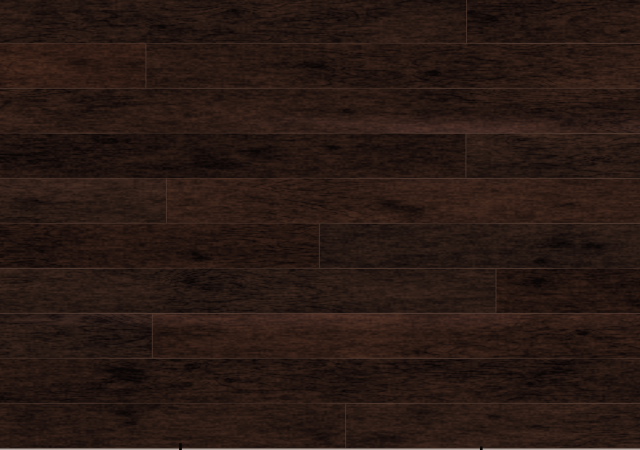
This texture is drawn by a Shadertoy shader. Its source:

```glsl
// Dark stained oak floor: ten rows of long planks with staggered butt joints.
// Each plank mixes stretched noise for stain, pores and flowing grain contours,
// plus scattered knots that bend the grain; thin pale bevels mark the seams.

const float ROWS = 10.0;
const float SEAM_OFFSET = 0.0037;
const float SEAM_HALF_WIDTH = 0.0011;
const int KNOTS = 4;

const vec3 WOOD_DARK  = vec3(0.084, 0.049, 0.041);
const vec3 WOOD_LIGHT = vec3(0.200, 0.122, 0.092);
const vec3 SHEEN      = vec3(0.115, 0.078, 0.073);
const vec3 BEVEL      = vec3(0.330, 0.240, 0.200);
const vec3 RIM        = vec3(0.700, 0.660, 0.640);
const vec3 NOTCH      = vec3(0.020, 0.014, 0.012);

// Rows from the top: joint as a share of the width (negative for none),
// left tone, right tone, sheen (+ along upper edge, - along lower edge).
const vec4 PLANK_ROWS[10] = vec4[10](
    vec4( 0.729, 0.46, 0.36,  0.0),
    vec4( 0.228, 0.66, 0.56,  0.0),
    vec4(-1.0,   0.48, 0.48, -1.0),
    vec4( 0.728, 0.24, 0.62,  0.0),
    vec4( 0.260, 0.58, 0.64,  0.3),
    vec4( 0.499, 0.42, 0.42,  0.0),
    vec4( 0.775, 0.54, 0.34,  0.0),
    vec4( 0.238, 0.62, 0.62,  0.7),
    vec4(-1.0,   0.36, 0.36,  0.0),
    vec4( 0.540, 0.46, 0.64,  0.0));

float hash(vec2 p) {
    vec3 q = fract(p.xyx * 0.1031);
    q += dot(q, q.yzx + 33.33);
    return fract((q.x + q.y) * q.z);
}

float noise(vec2 p) {
    vec2 cell = floor(p);
    vec2 f = fract(p);
    f = f * f * (3.0 - 2.0 * f);
    float low = mix(hash(cell), hash(cell + vec2(1, 0)), f.x);
    float high = mix(hash(cell + vec2(0, 1)), hash(cell + vec2(1, 1)), f.x);
    return mix(low, high, f.y);
}

float fbm(vec2 p) {
    float sum = 0.0;
    float weight = 0.533;
    for (int i = 0; i < 4; i++) {
        sum += weight * noise(p);
        p = p * 2.03 + 17.3;
        weight *= 0.5;
    }
    return sum;
}

// Antialiased line from a distance, half width and pixel size
float line(float dist, float halfWidth, float pixel) {
    return clamp((halfWidth - dist) / pixel + 0.5, 0.0, 1.0);
}

// x: dark knot cores, y: wide halo that bends the grain
vec2 knots(vec2 p, float seed, float span) {
    vec2 sum = vec2(0.0);
    float ragged = fbm(p * vec2(28.0, 90.0) + seed * 5.0) - 0.5;
    for (int i = 0; i < KNOTS; i++) {
        vec2 id = vec2(seed, float(i) * 7.0 + 3.0);
        vec2 center = vec2(hash(id) * span, (hash(id + 31.0) - 0.5) * 0.07);
        float size = mix(0.012, 0.045, pow(hash(id + 57.0), 2.0));
        float d = length((p - center) * vec2(1.0, 3.2)) / size + ragged * 1.8;
        d = max(d, 0.0);
        sum += vec2(exp(-d * d), exp(-0.16 * d * d));
    }
    return min(sum, vec2(1.0));
}

// Brightness of the wood; p.y is measured from the plank's centre line
float woodValue(vec2 p, float tone, float seed, float span) {
    vec2 s = p + vec2(seed * 3.7, seed * 1.9);
    vec2 knot = knots(p, seed, span);
    float cloud = noise(s * vec2(2.6, 13.0) + 5.0) - 0.5;
    float stain = fbm(s * vec2(5.0, 20.0)) - 0.5;
    float streak = fbm(s * vec2(14.0, 125.0)) - 0.5;
    float pores = noise(s * vec2(60.0, 290.0)) - 0.5;
    float speck = noise(s * vec2(170.0, 270.0)) - 0.5;

    // Contours of a slow field make the arched grain
    float field = fbm(s * vec2(3.2, 20.0)) + 0.16 * knot.y;
    float wave = abs(fract(field * 11.0 + streak * 0.5) - 0.5) * 2.0;
    float figure = smoothstep(0.4, 0.65, noise(s * vec2(3.0, 9.0) + 41.0));
    float grain = smoothstep(0.5, 1.0, wave) * (0.15 + 0.85 * figure);

    float broad = 0.40 * cloud + 0.75 * stain - 0.18 * knot.y;
    float fine = 0.75 * streak + 0.58 * pores + 0.55 * speck - 0.40 * grain;
    return tone + 0.17 + broad + fine - 0.60 * knot.x;
}

void mainImage(out vec4 fragColor, in vec2 fragCoord) {
    float pixel = 1.0 / iResolution.y;
    float span = iResolution.x * pixel;
    vec2 p = fragCoord * pixel;

    // Find the row and plank
    float across = (p.y - SEAM_OFFSET) * ROWS;
    float row = clamp(ROWS - 1.0 - floor(across), 0.0, ROWS - 1.0);
    vec4 plank = PLANK_ROWS[int(row)];
    float jointX = plank.x * span;
    float side = step(jointX, p.x);
    float seed = row * 2.0 + side + 1.0;
    float v = fract(across);
    vec2 local = vec2(p.x, (v - 0.5) / ROWS);

    // Stain the wood, each plank slightly cooler or warmer
    float value = woodValue(local, mix(plank.y, plank.z, side), seed, span);
    vec3 color = mix(WOOD_DARK, WOOD_LIGHT, clamp(value, -0.35, 1.7));
    color *= mix(vec3(0.96, 1.02, 1.05), vec3(1.03, 0.98, 0.94), hash(vec2(seed, 9.0)));

    // Worn sheen fading in from one long edge
    float edge = plank.w > 0.0 ? v : 1.0 - v;
    float patchy = smoothstep(0.3, 0.65, fbm(p * vec2(3.0, 25.0) + row));
    color += SHEEN * abs(plank.w) * smoothstep(0.5, 1.0, edge) * patchy;

    // Pale bevels along seams and joints
    float seamDist = abs(fract(across + 0.5) - 0.5) / ROWS;
    float seam = line(seamDist, SEAM_HALF_WIDTH, pixel);
    float joint = line(abs(p.x - jointX), SEAM_HALF_WIDTH, pixel);
    float wear = mix(0.35, 0.95, noise(vec2(p.x * 6.0, floor(across + 0.5) * 5.0)));
    color = mix(color, BEVEL, max(seam * wear, joint * 0.65));

    // Bright rim at the bottom, broken by two dark notches
    color = mix(color, RIM, line(p.y, 0.0032, pixel));
    for (int i = 0; i < 2; i++) {
        float center = mix(0.282, 0.752, float(i)) * span;
        float height = mix(0.015, 0.008, float(i));
        float notch = line(abs(p.x - center), 0.003, pixel) * line(p.y, height, pixel);
        color = mix(color, NOTCH, notch);
    }
    fragColor = vec4(color, 1.0);
}
```
